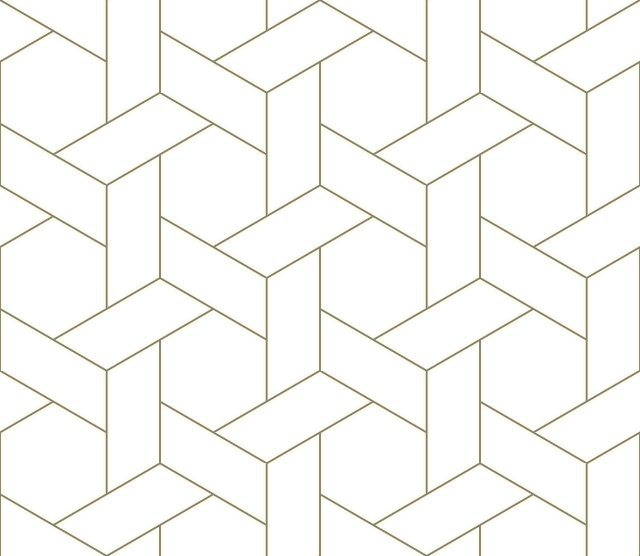
A Shadertoy shader for this pattern:

```glsl
// Woven triaxial lattice: thin bronze outlines of hexagons and interlaced bands on white.

const float SQRT3 = 1.7320508;
const vec2 REPEATS = vec2(2.0, 3.0);        // rectangular cells across and down
const vec2 CELL = vec2(3.0 * SQRT3, 3.0);   // cell size, in hexagon sides

const float LINE_HALF_WIDTH = 0.0152;
const float HALO_HALF_WIDTH = 0.06;
const vec3 PAPER = vec3(1.0);
const vec3 HALO = vec3(0.99, 0.99, 0.94);
const vec3 BRONZE = vec3(0.53, 0.50, 0.41);

float segmentDistance(vec2 p, vec2 a, vec2 b) {
    vec2 ab = b - a;
    float t = clamp(dot(p - a, ab) / dot(ab, ab), 0.0, 1.0);
    return length(p - a - ab * t);
}

// Unit hexagon whose sides each run on by one more side length
float pinwheelDistance(vec2 p) {
    const mat2 sixthTurn = mat2(0.5, 0.5 * SQRT3, -0.5 * SQRT3, 0.5);
    float apothem = 0.5 * SQRT3;
    float d = 1e3;
    for (int i = 0; i < 6; i++) {
        d = min(d, segmentDistance(p, vec2(-apothem, 0.5), vec2(-apothem, -1.5)));
        p = sixthTurn * p;
    }
    return d;
}

// Offset from the nearest centre of a rectangular grid
vec2 repeatAround(vec2 p, vec2 centre, vec2 cell) {
    return mod(p - centre + 0.5 * cell, cell) - 0.5 * cell;
}

// Two interleaved grids of pinwheels form the whole weave
float weaveDistance(vec2 p, vec2 cell) {
    vec2 centre = cell * vec2(1.0 / 6.0, 0.5);
    float first = pinwheelDistance(repeatAround(p, centre, cell));
    float second = pinwheelDistance(repeatAround(p, centre + 0.5 * cell, cell));
    return min(first, second);
}

float strokeCoverage(float d, float halfWidth, float blur) {
    return clamp((halfWidth - d) / blur + 0.5, 0.0, 1.0);
}

void mainImage(out vec4 fragColor, in vec2 fragCoord) {
    vec2 p = fragCoord / iResolution.xy * REPEATS * CELL;
    float pixel = REPEATS.y * CELL.y / iResolution.y;
    float d = weaveDistance(p, CELL);

    // Faint warm halo below the crisp line
    vec3 color = mix(PAPER, HALO, strokeCoverage(d, HALO_HALF_WIDTH, pixel));
    color = mix(color, BRONZE, strokeCoverage(d, LINE_HALF_WIDTH, pixel));
    fragColor = vec4(color, 1.0);
}
```
